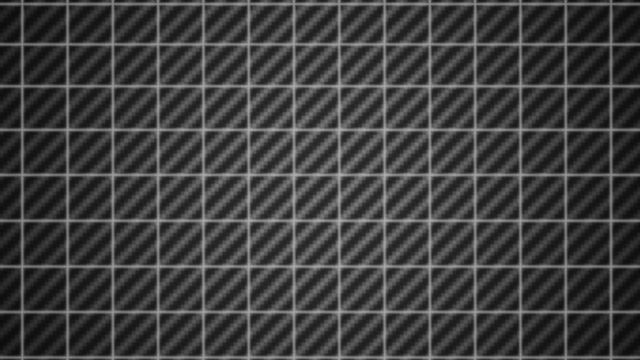
This pattern is drawn by a Shadertoy shader. Its source:

```glsl
// Dark twill weave of small square threads under a thin, pale, soft-edged grid.
// Bright blocks climb diagonally, two stripes to a grid cell, blended between
// neighbours; an elliptical glow lights the middle and grid rows vary in height.

// Lengths are in canvas heights.
const float COLUMN_PITCH = 0.1258;
const float COLUMN_START = 0.0620;
const int ROW_COUNT = 9;
const float ROW_START = 0.0070;
const float ROW_PITCH = 0.1308;
const float ROW_SHRINK = 0.00101;   // rows get shorter towards the top
const float ROW_SWAY = 0.0050;      // slow unevenness of the rows
const float LINE_SIGMA = 0.0034;
const float LINE_GRAY = 0.80;
const float LINE_ALPHA = 0.57;

const float THREADS_PER_CELL = 12.0;
const float TWILL_STEPS = 6.0;
const float THREAD_DARK = 0.15;
const float THREAD_BRIGHT = 0.48;
const float THREAD_WEAR = 0.10;
const vec2 GLOW_FALLOFF = vec2(3.6, 1.2);
const float TAU = 6.2831853;

float hash(vec2 p) {
    return fract(sin(dot(p, vec2(127.1, 311.7))) * 43758.5453);
}

// Gray of one thread block, by its place in the diagonal twill.
float threadTone(vec2 id) {
    float wave = 0.5 + 0.5 * cos(TAU * (id.x - id.y) / TWILL_STEPS);
    float gray = mix(THREAD_DARK, THREAD_BRIGHT, pow(wave, 1.5));
    return gray * (1.0 + THREAD_WEAR * (hash(id) - 0.5));
}

// Blocks with softened borders.
float weave(vec2 p) {
    vec2 q = p - 0.5;
    vec2 id = floor(q);
    vec2 f = smoothstep(0.12, 0.88, fract(q));
    float low = mix(threadTone(id), threadTone(id + vec2(1.0, 0.0)), f.x);
    float high = mix(threadTone(id + vec2(0.0, 1.0)), threadTone(id + 1.0), f.x);
    return mix(low, high, f.y);
}

float softLine(float d) {
    return exp(-0.5 * d * d / (LINE_SIGMA * LINE_SIGMA));
}

float rowHeight(float k) {
    return ROW_START + ROW_PITCH * k - ROW_SHRINK * k * k
         - ROW_SWAY * sin(TAU * k / 8.0);
}

float grid(vec2 p) {
    float column = (p.x - COLUMN_START) / COLUMN_PITCH;
    float vertical = softLine((fract(column + 0.5) - 0.5) * COLUMN_PITCH);
    float horizontal = 0.0;
    for (int k = 0; k < ROW_COUNT; k++) {
        horizontal = max(horizontal, softLine(p.y - rowHeight(float(k))));
    }
    // Crossings end up a little brighter than single lines.
    return max(vertical, horizontal) + 0.2 * vertical * horizontal;
}

void mainImage(out vec4 fragColor, in vec2 fragCoord) {
    vec2 uv = fragCoord / iResolution.xy;
    vec2 p = fragCoord / iResolution.y;

    // Central light
    vec2 c = uv - 0.5;
    float glow = exp(-dot(c * c, GLOW_FALLOFF));

    // Cloth
    vec2 threads = (p - vec2(COLUMN_START, ROW_START)) * THREADS_PER_CELL / COLUMN_PITCH;
    float gray = weave(threads) * glow;

    // Grid, fading less than the cloth
    float alpha = LINE_ALPHA * mix(0.80, 1.05, glow) * grid(p);
    gray = mix(gray, LINE_GRAY, clamp(alpha, 0.0, 1.0));

    fragColor = vec4(vec3(gray), 1.0);
}
```
